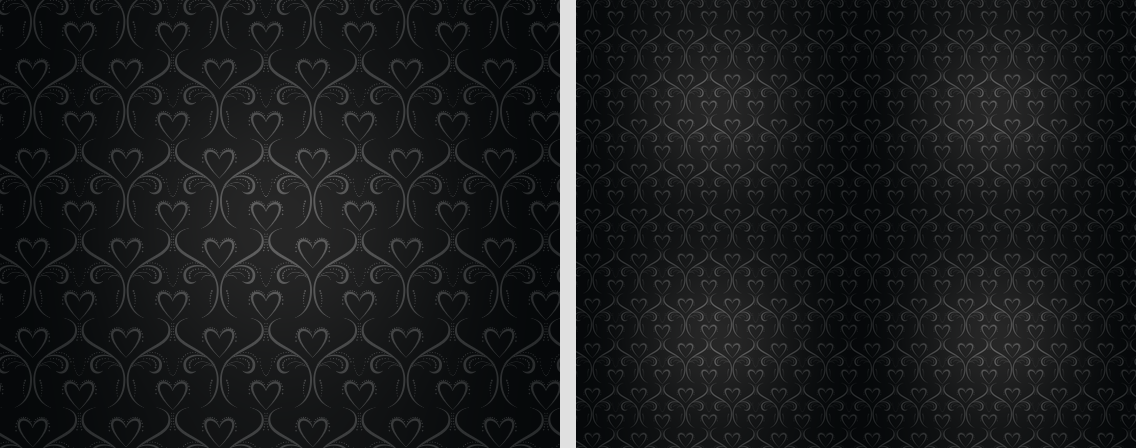
Left, the tile; right, the same tile 2 across and 2 down.
This pattern is drawn by a Shadertoy shader. Its source:

```glsl
const vec2 REPEATS = vec2(6.0, 5.0);
const vec2 CELL = vec2(2.0, 1.86);
const float TAU = 6.2831853;
const int STEPS = 14;

vec2 bezier(vec2 a, vec2 b, vec2 c, vec2 d, float t) {
    float s = 1.0 - t;
    return s * s * s * a + 3.0 * s * s * t * b + 3.0 * s * t * t * c + t * t * t * d;
}

// Distance to a curved stroke; width holds the start, middle and end radius
float stroke(vec2 p, vec2 a, vec2 b, vec2 c, vec2 d, vec3 width) {
    float dist = 1e3;
    vec2 from = a;
    for (int i = 1; i <= STEPS; i++) {
        float t1 = float(i) / float(STEPS);
        vec2 to = bezier(a, b, c, d, t1);
        vec2 edge = to - from;
        float h = clamp(dot(p - from, edge) / dot(edge, edge), 0.0, 1.0);
        float t = t1 - (1.0 - h) / float(STEPS);
        float radius = mix(mix(width.x, width.y, t), mix(width.y, width.z, t), t);
        dist = min(dist, length(p - from - edge * h) - radius);
        from = to;
    }
    return dist;
}

// Distance to a string of round beads; radii holds the first and last radius
float beads(vec2 p, vec2 a, vec2 b, vec2 c, vec2 d, int count, vec2 radii) {
    float dist = 1e3;
    for (int i = 0; i < count; i++) {
        float t = float(i) / float(count - 1);
        dist = min(dist, length(p - bezier(a, b, c, d, t)) - mix(radii.x, radii.y, t));
    }
    return dist;
}

// Right half of a beaded heart
float heart(vec2 p) {
    float line = stroke(p, vec2(0.0, 0.06), vec2(0.10, 0.38), vec2(0.62, 0.26),
                        vec2(0.0, -0.34), vec3(0.004, 0.050, 0.002));
    float dots = beads(p, vec2(0.035, 0.19), vec2(0.12, 0.34), vec2(0.40, 0.30),
                       vec2(0.355, 0.0), 11, vec2(0.010, 0.015));
    return min(line, dots);
}

// Long S-shaped stem with its flared tip and foot
float stem(vec2 p) {
    float tip = stroke(p, vec2(0.66, 0.48), vec2(0.84, 0.44), vec2(0.93, 0.36),
                       vec2(0.93, 0.22), vec3(0.0, 0.010, 0.022));
    float sweep = stroke(p, vec2(0.93, 0.22), vec2(0.93, -0.04), vec2(0.55, -0.12),
                         vec2(0.27, -0.33), vec3(0.022, 0.040, 0.014));
    float neck = stroke(p, vec2(0.27, -0.33), vec2(0.12, -0.46), vec2(0.035, -0.60),
                        vec2(0.035, -0.80), vec3(0.014, 0.014, 0.020));
    float foot = stroke(p, vec2(0.035, -0.80), vec2(0.035, -1.05), vec2(0.13, -1.28),
                        vec2(0.38, -1.38), vec3(0.020, 0.024, 0.0));
    return min(min(tip, sweep), min(neck, foot));
}

// Side scroll with a hooked end and two small fronds
float scroll(vec2 p) {
    float arch = stroke(p, vec2(0.06, -0.62), vec2(0.12, -0.22), vec2(0.70, -0.22),
                        vec2(0.74, -0.46), vec3(0.004, 0.010, 0.028));
    float hook = stroke(p, vec2(0.74, -0.46), vec2(0.76, -0.64), vec2(0.60, -0.70),
                        vec2(0.50, -0.62), vec3(0.028, 0.036, 0.002));
    float frond = stroke(p, vec2(0.12, -0.52), vec2(0.32, -0.38), vec2(0.48, -0.42),
                         vec2(0.54, -0.52), vec3(0.0, 0.010, 0.0));
    float curl = stroke(p, vec2(0.10, -0.56), vec2(0.20, -0.46), vec2(0.34, -0.48),
                        vec2(0.38, -0.58), vec3(0.0, 0.012, 0.0));
    return min(min(arch, hook), min(frond, curl));
}

float beadStrings(vec2 p) {
    float inner = beads(p, vec2(0.38, -0.37), vec2(0.54, -0.34), vec2(0.68, -0.42),
                        vec2(0.63, -0.55), 8, vec2(0.009, 0.018));
    float outer = beads(p, vec2(0.46, -0.25), vec2(0.60, -0.21), vec2(0.78, -0.26),
                        vec2(0.82, -0.43), 9, vec2(0.008, 0.013));
    float drop = beads(p, vec2(0.16, -0.82), vec2(0.20, -0.92), vec2(0.21, -1.02),
                       vec2(0.18, -1.14), 7, vec2(0.018, 0.008));
    float spine = beads(p, vec2(0.975, 0.36), vec2(0.985, 0.25), vec2(0.985, 0.14),
                        vec2(0.95, 0.02), 7, vec2(0.010, 0.014));
    float swag = beads(p, vec2(0.87, -0.36), vec2(0.88, -0.54), vec2(0.93, -0.68),
                       vec2(0.99, -0.72), 8, vec2(0.009, 0.007));
    return min(min(min(inner, outer), min(drop, spine)), swag);
}

float wrapFrom(float y, float low) {
    return low + mod(y - low, CELL.y);
}

// One mirrored repeat; the row boundary bends through the empty ground
float ornament(vec2 p) {
    float x = abs(mod(p.x, CELL.x) - 1.0);
    float low = -1.47 + 0.27 * smoothstep(0.4, 0.6, x);
    vec2 q = vec2(x, wrapFrom(p.y, low));
    vec2 offsetHeart = vec2(1.0 - x, wrapFrom(p.y + 1.09, -0.93));
    float hearts = min(heart(q), heart(offsetHeart));
    return min(min(hearts, stem(q)), min(scroll(q), beadStrings(q)));
}

// Soft central light that fades smoothly across the borders
float glow(vec2 uv) {
    vec2 wave = 0.5 - 0.5 * cos(TAU * uv);
    return wave.x * mix(0.42, 1.0, wave.y);
}

void mainImage(out vec4 fragColor, in vec2 fragCoord) {
    vec2 uv = fragCoord / iResolution.xy;
    vec2 p = uv * REPEATS * CELL + vec2(0.30, -0.36);
    float pixel = CELL.y * REPEATS.y / iResolution.y;
    float ink = clamp(0.5 - ornament(p) / pixel, 0.0, 1.0);
    float light = glow(uv);
    vec3 ground = mix(vec3(0.022, 0.032, 0.038), vec3(0.15), light);
    vec3 silver = mix(vec3(0.16, 0.17, 0.175), vec3(0.38), light);
    fragColor = vec4(mix(ground, silver, ink), 1.0);
}
```
